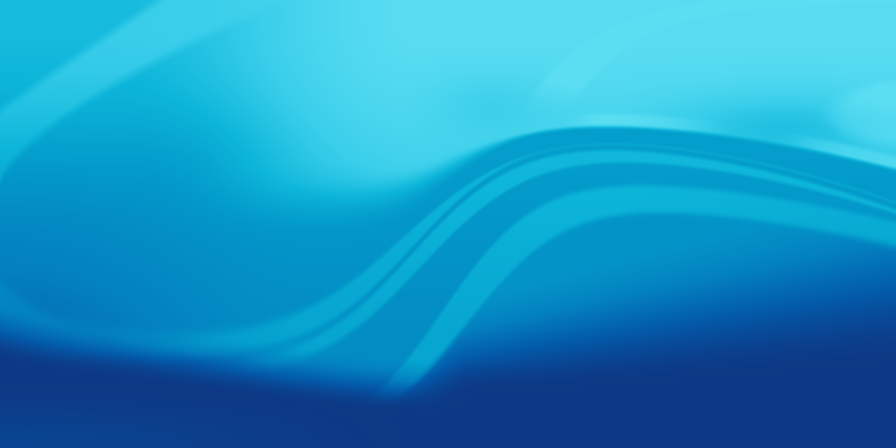
Give the GLSL for this background, as a WebGL 2 fragment shader.

```glsl
#version 300 es
precision highp float;
uniform vec2 u_resolution;
out vec4 fragColor;

// S-shaped rise that sinks gently toward the right
float wave(float x, float low, float high, float center, float width, float fall) {
    float drop = max(x - 1.15, 0.0);
    return low + (high - low) / (1.0 + exp((center - x) / width)) - fall * drop * drop;
}

float above(float d, float softness) {
    return smoothstep(-softness, softness, d);
}

float band(float y, float low, float high, float softness) {
    return above(y - low, softness) * above(high - y, softness);
}

float glow(vec2 p, vec2 center, vec2 size) {
    vec2 d = (p - center) / size;
    return exp(-dot(d, d));
}

// Brightness level 0..6 mapped from navy to pale cyan
vec3 seaRamp(float level) {
    vec3 shades[7] = vec3[7](
        vec3(0.05, 0.22, 0.52), vec3(0.01, 0.36, 0.67), vec3(0.01, 0.50, 0.75),
        vec3(0.01, 0.60, 0.79), vec3(0.05, 0.71, 0.85), vec3(0.23, 0.81, 0.92),
        vec3(0.36, 0.87, 0.95));
    vec3 color = shades[0];
    for (int i = 1; i < 7; i++)
        color = mix(color, shades[i], clamp(level - float(i - 1), 0.0, 1.0));
    return color;
}

void main() {
    vec2 p = gl_FragCoord.xy / u_resolution * vec2(2.0, 1.0);
    float x = p.x, y = p.y;

    // Bright upper water
    float depth = mix(1.5, 2.5, smoothstep(0.0, 0.7, x));
    float upper = mix(depth, 4.2, smoothstep(0.25, 0.95, y));
    upper += 1.7 * smoothstep(0.25, 0.95, x) * smoothstep(0.45, 0.64, y);
    upper -= 0.5 * glow(p, vec2(1.10, 0.77), vec2(0.14, 0.07));
    upper -= 1.0 * glow(p, vec2(1.75, 0.72), vec2(0.28, 0.08));
    upper -= 0.3 * glow(p, vec2(0.45, 0.64), vec2(0.16, 0.12));

    // Broad arc at the upper left
    float arc = band(y, 0.59 + 0.56 * pow(x, 0.68), 0.755 + 0.69 * x, 0.018);
    upper += 0.75 * arc * (1.0 - smoothstep(0.25, 0.75, x));

    // Curl at the upper right
    float curlTop = 1.01 - 0.25 * exp(6.0 * (1.17 - x));
    float curlLow = 1.0 - 0.23 * exp(7.0 * (1.28 - x));
    float curl = band(y, curlLow, curlTop, 0.012);
    upper += 0.45 * curl * smoothstep(0.73, 0.85, y);
    upper += 0.7 * above(1.0 - length((p - vec2(2.03, 0.745)) / vec2(0.17, 0.07)), 0.25);

    // Crest dividing the upper water from the body of the wave
    float crest = wave(x, 0.46, 0.73, 0.95, 0.11, 0.15);
    float crestSpan = smoothstep(1.25, 1.35, x) * (1.0 - smoothstep(1.45, 1.65, x));
    crestSpan += smoothstep(1.72, 1.9, x);
    upper += 0.6 * crestSpan * band(y, crest, crest + 0.028, 0.008);
    float body = mix(depth, 3.2, smoothstep(0.2, 0.75, y));
    float crestBlur = mix(0.12, 0.008, smoothstep(0.6, 1.2, x));
    float level = mix(body, upper, above(y - crest, crestBlur));

    // Shade beneath the lowest ribbon
    float lowerEdge = wave(x, 0.0, 0.55, 1.04, 0.11, 0.14);
    float shade = 2.8 * smoothstep(0.1 + 0.08 * (x - 1.0), 0.34 + 0.28 * (x - 1.0), y);
    level = mix(level, shade, above(lowerEdge - y, 0.02) * smoothstep(0.85, 1.05, x));

    // Three flowing ribbons
    float topA = wave(x, 0.24, 0.70, 0.90, 0.128, 0.21) + 0.13 * exp(-8.0 * x);
    float seam = wave(x, 0.19, 0.69, 0.92, 0.115, 0.21);
    float lowB = wave(x, 0.15, 0.66, 0.94, 0.12, 0.19);
    float topC = wave(x, 0.0, 0.605, 0.985, 0.105, 0.14);
    float softness = mix(0.025, 0.006, smoothstep(0.2, 1.1, x));
    level += mix(0.45, 0.9, smoothstep(0.0, 0.7, x)) * band(y, seam + 0.008, topA, softness);
    level += 0.95 * smoothstep(0.45, 0.75, x) * band(y, lowB, seam - 0.006, softness);
    level += mix(0.95, 0.75, smoothstep(1.3, 2.0, x)) * band(y, lowerEdge, topC, 0.01);

    // Navy floor with a faint lift in the lower left corner
    float floorEdge = 0.2 + 0.06 * exp(-5.0 * x) - 0.06 * smoothstep(0.2, 1.0, x);
    level *= above(y - floorEdge, 0.065);
    level += 0.35 * (1.0 - smoothstep(0.0, 0.15, y)) * (1.0 - smoothstep(0.0, 1.0, x));

    fragColor = vec4(seaRamp(level), 1.0);
}
```
